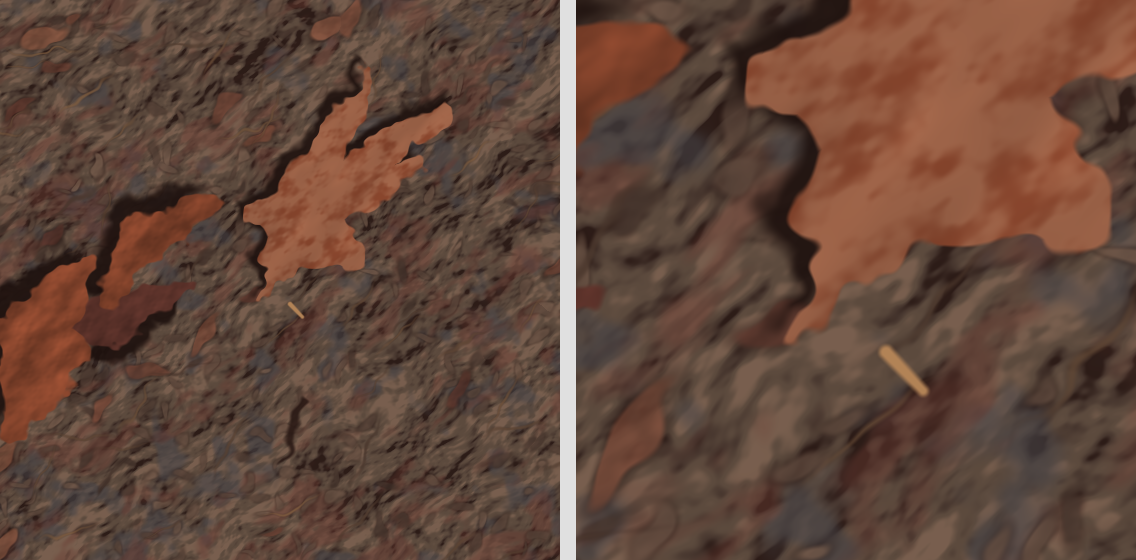
Left, the full canvas; right, a detail of the centre.
Write a WebGL 1 fragment shader that draws this texture.

```glsl
precision highp float;
// Forest floor: two torn rust leaves lying on slanting brown litter.
// Stretched noise makes the soil, hashed cells scatter chips and needles,
// and warped tapered capsules form the leaves and their shadows.
uniform vec2 u_resolution;

const vec3 CREVICE = vec3(0.15, 0.085, 0.07);
const vec3 SOIL_DARK = vec3(0.27, 0.205, 0.175);
const vec3 SOIL = vec3(0.36, 0.29, 0.24);
const vec3 SOIL_LIGHT = vec3(0.47, 0.37, 0.305);
const vec3 SLATE = vec3(0.27, 0.26, 0.275);
const vec3 RUST = vec3(0.47, 0.24, 0.155);
const vec3 MAROON = vec3(0.34, 0.185, 0.155);
const vec3 TAN = vec3(0.61, 0.385, 0.28);
const vec3 STRAW = vec3(0.56, 0.41, 0.27);
const float SLOPE = 0.66;

float hash(vec2 p) {
  return fract(sin(dot(p, vec2(127.1, 311.7))) * 43758.5453);
}
float noise(vec2 p) {
  vec2 i = floor(p), f = fract(p);
  f = f * f * (3.0 - 2.0 * f);
  float low = mix(hash(i), hash(i + vec2(1.0, 0.0)), f.x);
  float high = mix(hash(i + vec2(0.0, 1.0)), hash(i + 1.0), f.x);
  return mix(low, high, f.y);
}
float fbm(vec2 p) {
  return 0.5 * noise(p) + 0.3 * noise(p * 1.93 + 7.3) + 0.2 * noise(p * 3.71 + 19.1);
}
vec2 wobble(vec2 p, float scale) {
  return vec2(noise(p * scale), noise(p * scale + 41.7)) - 0.5;
}
// Coordinates measured along and across a direction.
vec2 turn(vec2 p, float angle) {
  float c = cos(angle), s = sin(angle);
  return vec2(c * p.x + s * p.y, c * p.y - s * p.x);
}
float cover(float d, float blur) {
  return 1.0 - smoothstep(-blur, blur, d);
}
float taper(vec2 p, vec2 a, vec2 b, float ra, float rb) {
  vec2 ab = b - a;
  float h = clamp(dot(p - a, ab) / dot(ab, ab), 0.0, 1.0);
  return length(p - a - ab * h) - mix(ra, rb, h);
}
// Nearest scattered sliver: x is its distance, y its random value.
vec2 scatter(vec2 p, float cells, float density, vec2 size, float spread) {
  vec2 best = vec2(1.0, 0.0);
  for (int n = 0; n < 9; n++) {
    float k = float(n);
    vec2 cell = floor(p * cells) + vec2(mod(k, 3.0), floor(k / 3.0)) - 1.0;
    vec2 key = cell + cells;
    vec2 center = (cell + vec2(hash(key + 3.1), hash(key + 8.7))) / cells;
    vec2 q = turn(p - center, SLOPE + spread * (hash(key + 5.3) - 0.5));
    vec2 s = size * (0.5 + 0.7 * hash(key + 11.9));
    float d = (length(q / s) - 1.0) * s.y;
    if (hash(key) < density && d < best.x) best = vec2(d, hash(key + 17.3));
  }
  return best;
}
float flatLeaf(vec2 p) {
  float d = taper(p, vec2(0.52, 0.61), vec2(0.665, 0.876), 0.062, 0.004);
  d = min(d, taper(p, vec2(0.58, 0.64), vec2(0.79, 0.80), 0.042, 0.02));
  d = min(d, taper(p, vec2(0.58, 0.62), vec2(0.76, 0.71), 0.04, 0.011));
  d = min(d, taper(p, vec2(0.56, 0.59), vec2(0.63, 0.55), 0.065, 0.03));
  d = min(d, taper(p, vec2(0.52, 0.58), vec2(0.475, 0.475), 0.05, 0.006));
  return min(d, taper(p, vec2(0.54, 0.62), vec2(0.45, 0.62), 0.06, 0.018));
}
float curledLeaf(vec2 p) {
  float d = taper(p, vec2(0.07, 0.37), vec2(0.03, 0.24), 0.085, 0.025);
  d = min(d, taper(p, vec2(0.06, 0.40), vec2(0.16, 0.53), 0.07, 0.016));
  d = min(d, taper(p, vec2(0.26, 0.575), vec2(0.38, 0.635), 0.042, 0.013));
  return min(d, taper(p, vec2(0.25, 0.57), vec2(0.20, 0.47), 0.035, 0.02));
}
vec3 soil(vec2 p) {
  vec2 g = turn(p + 0.025 * wobble(p, 14.0), SLOPE);
  vec2 grain = g * vec2(34.0, 72.0);
  float fine = fbm(grain), relief = fine - fbm(grain + vec2(-0.15, 0.55));
  float tone = 0.9 * fbm(g * vec2(9.0, 19.0)) + 0.8 * fine + 0.55 * relief - 0.35;
  vec3 color = mix(SOIL_DARK, SOIL, smoothstep(0.2, 0.5, tone));
  color = mix(color, SOIL_LIGHT, smoothstep(0.5, 0.85, tone));
  color = mix(color, CREVICE, 0.8 - 0.8 * smoothstep(0.08, 0.27, tone));
  color = mix(color, SLATE, 0.6 * smoothstep(0.56, 0.75, fbm(p * 17.0 + 5.0)));
  return mix(color, MAROON * 1.2, 0.45 * smoothstep(0.5, 0.75, fbm(g * vec2(16.0, 30.0) + 60.0)));
}
// Lays a sliver with a shaded rim over a base.
vec3 lay(vec3 base, vec2 sliver, float rim, vec3 dull, vec3 bright, float light) {
  base = mix(base, CREVICE, 0.4 * cover(sliver.x - rim, 0.004));
  return mix(base, mix(dull, bright, sliver.y) * light, 0.68 * cover(sliver.x, 0.002));
}
void main() {
  vec2 p = gl_FragCoord.xy / u_resolution.y;
  vec2 rough = p + 0.018 * wobble(p, 42.0);
  vec2 torn = p + 0.032 * wobble(p, 24.0) + 0.012 * wobble(p, 75.0);
  float mottle = fbm(turn(p, SLOPE) * vec2(32.0, 55.0));
  float fold = fbm(turn(p, 0.9) * vec2(7.0, 22.0) + 13.0);
  // Soil, small chips, bark flakes, needles and a twig.
  vec3 color = soil(p);
  float light = 0.75 + 0.5 * mottle;
  color = lay(color, scatter(rough, 24.0, 0.4, vec2(0.017, 0.007), 2.2), 0.002, SOIL_DARK, SOIL_LIGHT, light);
  color = lay(color, scatter(rough, 10.0, 0.2, vec2(0.036, 0.013), 1.3), 0.003, MAROON, TAN, light);
  color = lay(color, scatter(rough, 11.0, 0.45, vec2(0.042, 0.0024), 1.5), 0.0, SOIL_DARK, STRAW, 1.0);
  float twig = taper(rough, vec2(0.54, 0.285), vec2(0.505, 0.17), 0.008, 0.003);
  color = mix(color, CREVICE, 0.85 * cover(twig, 0.004));
  // Shadows toward the upper left, and the hollow below the curl.
  float shadow = cover(flatLeaf(torn + vec2(0.018, -0.012)), 0.011);
  shadow = max(shadow, cover(curledLeaf(torn + vec2(0.025, -0.022)), 0.014));
  shadow = max(shadow, cover(taper(torn, vec2(0.18, 0.365), vec2(0.31, 0.45), 0.026, 0.012), 0.008));
  color = mix(color, CREVICE * 0.75, 0.9 * shadow);
  // Maroon lobe, curled leaf, then the flat leaf.
  float lobe = taper(torn, vec2(0.18, 0.425), vec2(0.33, 0.485), 0.05, 0.014);
  color = mix(color, MAROON * (0.55 + 0.45 * mottle + 0.5 * fold), cover(lobe, 0.003));
  color = mix(color, RUST * (0.4 + 0.45 * mottle + 0.8 * fold), cover(curledLeaf(torn), 0.003));
  vec3 tanned = mix(RUST * 1.1, TAN, smoothstep(0.2, 0.6, mottle)) * (0.83 + 0.3 * fold);
  color = mix(color, tanned, cover(flatLeaf(torn), 0.0025));
  // Pale splinter.
  float splinter = taper(p, vec2(0.518, 0.457), vec2(0.54, 0.434), 0.004, 0.003);
  gl_FragColor = vec4(mix(color, STRAW * 1.25, cover(splinter, 0.002)), 1.0);
}
```
